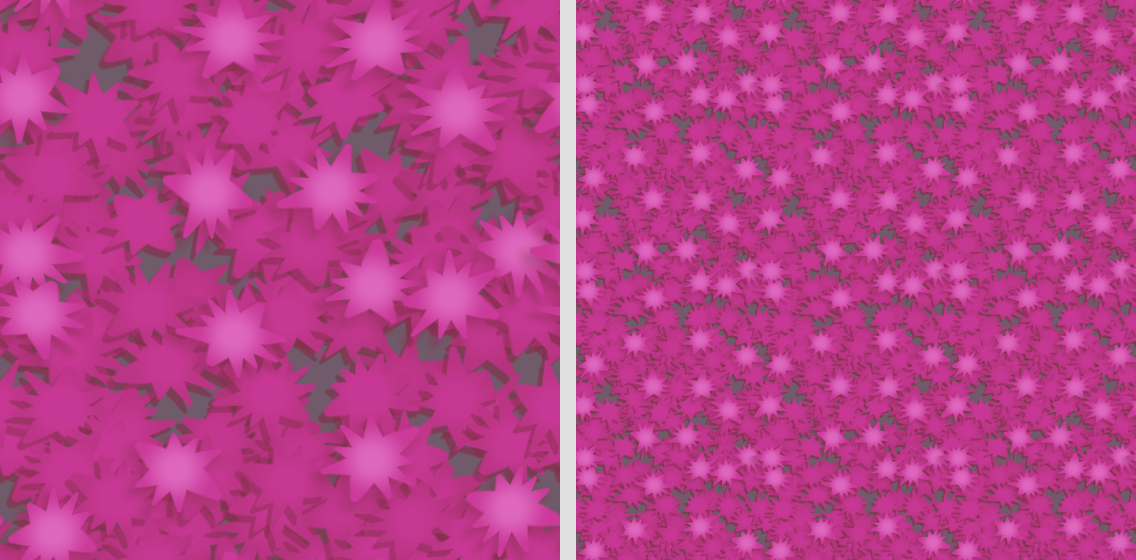
Left: one tile. Right: repeated 3 by 3.
A WebGL 2 fragment shader for this pattern:

```glsl
#version 300 es
precision highp float;
// Layers of spiky paper-like stars scattered over a grey ground, topped by a
// few glowing ones. Each layer is a wrapped grid with one jittered star per
// cell; every star drops a shadow to the lower left, so the square tiles.

uniform vec2 u_resolution;
out vec4 fragColor;

const float TAU = 6.2831853;

const vec3 GROUND = vec3(0.435, 0.355, 0.412);
const vec3 SHADOW = vec3(0.525, 0.180, 0.300);
const vec3 PETAL_DEEP = vec3(0.690, 0.196, 0.468);
const vec3 PETAL = vec3(0.778, 0.218, 0.575);
const vec3 GLOW_TIP = vec3(0.795, 0.228, 0.600);
const vec3 GLOW_CORE = vec3(0.868, 0.405, 0.740);

const int LAYERS = 4;                            // the last one glows
const float CELLS[LAYERS] = float[LAYERS](7.0, 6.0, 6.0, 4.0);
const float JITTER = 0.92;                       // share of a cell
const float STRETCH = 1.22;                      // width over height
const float VALLEY = 0.033;                      // radius between spikes
const vec2 TIP_RANGE = vec2(0.054, 0.083);       // radius at spike tips
const float SPIKE_WARP = 0.22;                   // uneven spike spacing
const float ROUNDING = 0.0045;
const float EDGE = 0.0020;
const vec2 SHADOW_OFFSET = vec2(-0.010, -0.012);
const float SHADOW_ON_GROUND = 0.66;
const float SHADOW_ON_PETAL = 0.50;
const float GLOW_SHADOW_BLUR = 0.020;

// Four random values per seed
vec4 hash4(vec3 seed) {
    vec4 v = fract(seed.xyzx * vec4(0.1031, 0.1030, 0.0973, 0.1099));
    v += dot(v, v.wzxy + 33.33);
    return fract((v.xxyz + v.yzzw) * v.zywx);
}

float segmentDistance(vec2 p, vec2 a, vec2 b) {
    vec2 along = b - a;
    float t = clamp(dot(p - a, along) / dot(along, along), 0.0, 1.0);
    return length(p - a - along * t);
}

// Signed distance to a star with uneven spikes, negative inside
float starDistance(vec2 p, vec3 seed) {
    vec4 shape = hash4(seed + 17.0);
    float tilt = (shape.x - 0.5) * 0.8 + (shape.y > 0.85 ? TAU * 0.25 : 0.0);
    float c = cos(tilt), s = sin(tilt);
    p = vec2((c * p.x + s * p.y) / STRETCH, c * p.y - s * p.x);

    // Fold the plane onto half of the nearest spike
    float spikes = 8.0 + floor(shape.z * 3.0);
    float angle = atan(p.y, p.x);
    angle += SPIKE_WARP * sin(2.0 * angle + shape.w * TAU) + shape.w;
    float turn = angle / TAU * spikes;
    float spike = floor(turn + 0.5);
    float local = abs(turn - spike) * TAU / spikes;
    vec2 q = length(p) * vec2(cos(local), sin(local));

    float id = floor(mod(spike + 0.5, spikes));
    float tipRadius = mix(TIP_RANGE.x, TIP_RANGE.y, hash4(seed + vec3(0.0, 0.0, 31.0 + id * 7.0)).x);
    vec2 tip = vec2(tipRadius, 0.0);
    vec2 valley = VALLEY * vec2(cos(TAU * 0.5 / spikes), sin(TAU * 0.5 / spikes));
    vec2 side = valley - tip;
    float inside = side.x * (q.y - tip.y) - side.y * (q.x - tip.x);
    return segmentDistance(q, tip, valley) * (inside > 0.0 ? -1.0 : 1.0) - ROUNDING;
}

float cover(float d, float softness) {
    return 1.0 - smoothstep(-softness, softness, d);
}

// Paint one layer of stars over the colour; covered tracks the hidden ground
void paintLayer(vec2 uv, int layer, inout vec3 color, inout float covered) {
    float cells = CELLS[layer];
    bool glowing = layer == LAYERS - 1;
    vec2 home = floor(uv * cells);

    for (int row = 1; row >= -1; row--) {
        for (int column = -1; column <= 1; column++) {
            vec2 cell = home + vec2(column, row);
            vec3 seed = vec3(mod(cell, cells), float(layer) * 13.0) + 3.0;
            vec4 place = hash4(seed);
            vec2 p = uv - (cell + 0.5 + (place.xy - 0.5) * JITTER) / cells;

            // Crisp shadow for plain stars, blurred for glowing ones
            float blur = glowing ? GLOW_SHADOW_BLUR : EDGE;
            float shade = cover(starDistance(p - SHADOW_OFFSET, seed), blur);
            shade *= mix(SHADOW_ON_GROUND, SHADOW_ON_PETAL, covered);
            color = mix(color, SHADOW, shade);

            // Body, fading from the middle to the tips
            float body = cover(starDistance(p, seed), EDGE);
            float middle = 1.0 - smoothstep(0.012, 0.072, length(p));
            float lift = clamp(0.08 + 0.17 * float(layer) + 0.25 * place.z + 0.6 * middle, 0.0, 1.0);
            vec3 plain = mix(PETAL_DEEP, PETAL, lift);
            vec3 fill = glowing ? mix(GLOW_TIP, GLOW_CORE, middle) : plain;
            color = mix(color, fill, body);
            covered = max(covered, body);
        }
    }
}

void main() {
    vec2 uv = gl_FragCoord.xy / u_resolution;
    vec3 color = GROUND;
    float covered = 0.0;
    for (int layer = 0; layer < LAYERS; layer++) {
        paintLayer(uv, layer, color, covered);
    }
    fragColor = vec4(color, 1.0);
}
```
